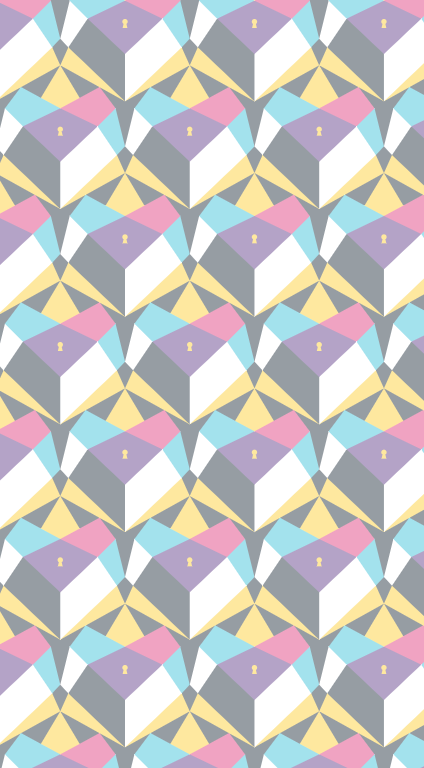
This pattern is drawn by a Shadertoy shader. Its source:

```glsl
// Staggered rows of faceted pastel gems with keyholes, joined by yellow wings on grey.

const float CANVAS_HEIGHT = 1152.0;           // design units down the canvas
const vec2 PITCH = vec2(194.2, 161.5);        // column and row spacing
const vec2 FIRST_GEM = vec2(-6.7, 148.0);     // keyhole of the lowest full row
const float GEM_DEPTH = 128.0;                // reach below the keyhole

const vec3 GREY   = vec3(0.588, 0.616, 0.640);
const vec3 WHITE  = vec3(1.0);
const vec3 BLUE   = vec3(0.640, 0.885, 0.930);
const vec3 PINK   = vec3(0.940, 0.640, 0.760);
const vec3 PURPLE = vec3(0.705, 0.640, 0.780);
const vec3 YELLOW = vec3(0.995, 0.910, 0.625);

// Signed distance to the line a-b, positive on its right
float edgeDistance(vec2 p, vec2 a, vec2 b) {
    vec2 along = normalize(b - a);
    return dot(p - a, vec2(along.y, -along.x));
}

float coverage(float dist, float pixel) {
    return clamp(0.5 - dist / pixel, 0.0, 1.0);
}

// Coverage of a convex quad with counter-clockwise corners
float quad(vec2 p, vec2 a, vec2 b, vec2 c, vec2 d, float pixel) {
    float dist = max(max(edgeDistance(p, a, b), edgeDistance(p, b, c)),
                     max(edgeDistance(p, c, d), edgeDistance(p, d, a)));
    return coverage(dist, pixel);
}

float keyhole(vec2 p, float pixel) {
    float bow = coverage(length(p - vec2(0.0, 2.5)) - 4.0, pixel);
    float slot = quad(p, vec2(-1.5, 2.0), vec2(-3.6, -7.0),
                      vec2(3.6, -7.0), vec2(1.5, 2.0), pixel);
    return max(bow, slot);
}

// Colour that one gem adds to the grey ground; p is relative to its keyhole
vec3 gem(vec2 p, float pixel) {
    float side = clamp(0.5 + p.x / pixel, 0.0, 1.0);   // 0 left, 1 right
    vec2 m = vec2(abs(p.x), p.y);                      // mirrored outline

    // Corners shared by neighbouring facets
    vec2 crown = vec2(0.0, 34.0);
    vec2 rim = vec2(56.0, 7.0);
    vec2 corner = vec2(83.0, 34.0);
    vec2 hip = vec2(85.0, -36.0);
    vec2 knot = vec2(97.1, -63.0);
    vec2 foot = vec2(0.0, -117.0);

    float top = quad(m, crown, vec2(-rim.x, rim.y), vec2(0.0, -46.0), rim, pixel);
    float roof = quad(m, crown, rim, corner, vec2(59.0, 66.0), pixel);
    float shoulder = quad(m, rim, hip, vec2(97.1, -23.0), corner, pixel);
    // The face runs past the mirror axis so that no seam shows
    float face = quad(m, vec2(-10.0, -55.5), vec2(-10.0, -126.5), hip, rim, pixel);
    float wing = quad(m, foot, knot, hip, mix(hip, foot, 0.5), pixel);
    float kite = quad(m, knot, vec2(68.0, -111.8), vec2(97.1, -127.5),
                      vec2(126.2, -111.8), pixel);

    vec3 tint = top * (PURPLE - GREY);
    tint += roof * (mix(BLUE, PINK, side) - GREY);
    tint += shoulder * (mix(WHITE, BLUE, side) - GREY);
    tint += face * (mix(GREY, WHITE, side) - GREY);
    tint += (wing + kite) * (YELLOW - GREY);
    tint += keyhole(p, pixel) * (YELLOW - PURPLE);
    return tint;
}

void mainImage(out vec4 fragColor, in vec2 fragCoord) {
    float pixel = CANVAS_HEIGHT / iResolution.y;
    vec2 p = fragCoord * pixel - FIRST_GEM;

    // Each point can touch gems of two rows; odd rows shift by half a column
    float nearRow = floor((p.y + GEM_DEPTH) / PITCH.y);
    vec3 color = GREY;
    for (int i = 0; i < 2; i++) {
        float row = nearRow - float(i);
        float x = p.x / PITCH.x - 0.5 * mod(row, 2.0);
        vec2 local = vec2((fract(x + 0.5) - 0.5) * PITCH.x, p.y - row * PITCH.y);
        color += gem(local, pixel);
    }
    fragColor = vec4(clamp(color, 0.0, 1.0), 1.0);
}
```
